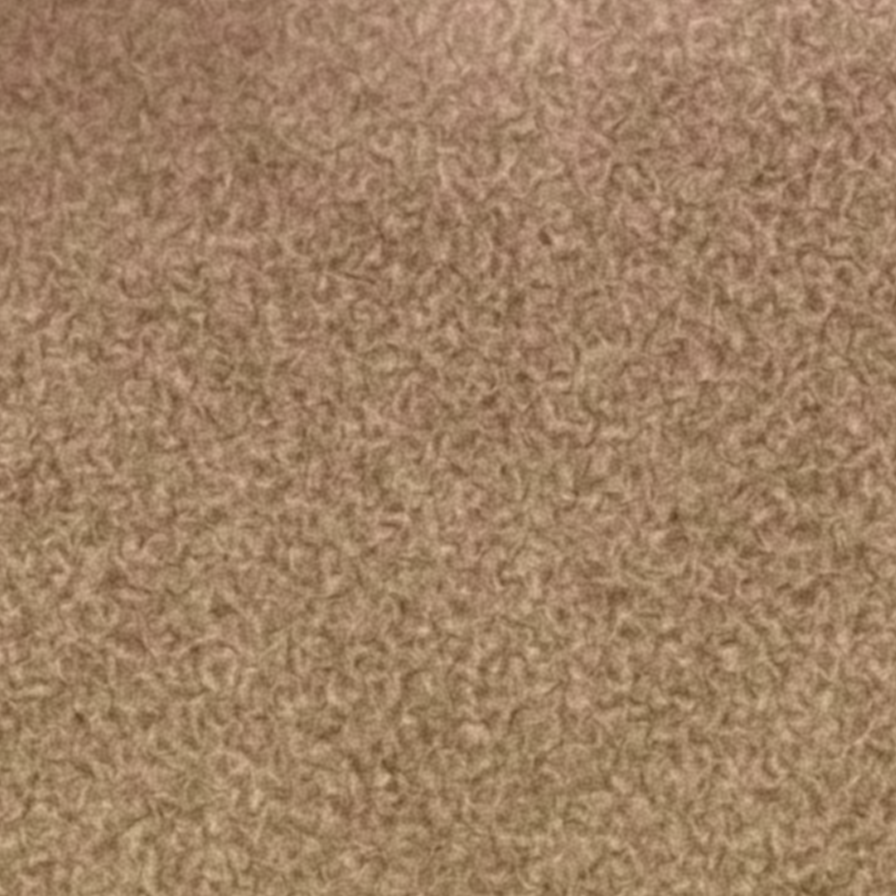
A WebGL 2 fragment shader for this texture:

```glsl
#version 300 es
precision highp float;
// Short-pile tan carpet: curled fibres, soft clumps and uneven daylight.
uniform vec2 u_resolution;
out vec4 fragColor;

// Random unit gradient for a lattice point
vec2 gradientAt(ivec2 cell) {
  uint h = uint(cell.x) * 1597334677u ^ uint(cell.y) * 3812015801u;
  h = (h ^ (h >> 16)) * 2246822519u;
  h = (h ^ (h >> 13)) * 3266489917u;
  h ^= h >> 16;
  float angle = float(h & 65535u) * 6.28319 / 65536.0;
  return vec2(cos(angle), sin(angle));
}

// Gradient noise centred on zero
float noise(vec2 p) {
  ivec2 i = ivec2(floor(p));
  vec2 f = fract(p);
  vec2 s = f * f * f * (f * (f * 6.0 - 15.0) + 10.0);
  float a = dot(gradientAt(i), f);
  float b = dot(gradientAt(i + ivec2(1, 0)), f - vec2(1, 0));
  float c = dot(gradientAt(i + ivec2(0, 1)), f - vec2(0, 1));
  float d = dot(gradientAt(i + ivec2(1, 1)), f - vec2(1, 1));
  return mix(mix(a, b, s.x), mix(c, d, s.x), s.y);
}

// Short strands in four directions, each dominating its own small patches
float fibres(vec2 p) {
  vec2 curl = vec2(noise(p * 46.0 + 7.3), noise(p * 46.0 + 91.7));
  vec2 q = p + 0.008 * curl;
  float sum = 0.0;
  float power = 0.0;
  for (int i = 0; i < 4; i++) {
    float k = float(i);
    float angle = 0.35 + k * 0.785;
    vec2 along = vec2(cos(angle), sin(angle));
    vec2 strand = vec2(dot(q, along) * 42.0, dot(q, vec2(-along.y, along.x)) * 98.0);
    float weight = exp(5.0 * noise(p * 34.0 + k * 37.4)) * (0.6 + 0.5 * along.y);
    sum += weight * noise(strand + k * 53.1);
    power += weight * weight;
  }
  return sum * inversesqrt(power);
}

float segmentDistance(vec2 p, vec2 a, vec2 b) {
  vec2 ab = b - a;
  return length(p - a - ab * clamp(dot(p - a, ab) / dot(ab, ab), 0.0, 1.0));
}

// Broad light and shade over the floor
float daylight(vec2 p) {
  float glow = exp(-dot((p - vec2(0.66, 1.03)) * vec2(3.6, 8.0), (p - vec2(0.66, 1.03)) * vec2(3.6, 8.0)));
  float crease = segmentDistance(p, vec2(0.29, 0.88), vec2(0.58, 0.80)) + 0.012 * noise(p * 22.0);
  float corner = exp(-9.0 * dot(p - vec2(0, 1), p - vec2(0, 1)));
  float rightShade = exp(-12.0 * dot(p - vec2(0.85, 0.68), p - vec2(0.85, 0.68)));
  return 0.09 * glow + 0.035 * smoothstep(0.028, 0.0, crease)
    - 0.045 * corner - 0.02 * rightShade
    + 0.04 * noise(p * 3.5 + 4.2) + 0.04 * noise(p * 11.0 + 19.6);
}

void main() {
  vec2 p = gl_FragCoord.xy / u_resolution.y;

  // Pile relief, flatter towards the upper left
  float relief = 0.22 * fibres(p) + 0.10 * noise(p * 58.0 + 31.0) + 0.08 * noise(p * 185.0 + 3.7);
  float contrast = mix(1.08, 0.68, smoothstep(0.55, 1.1, p.y - 0.35 * p.x + 0.1));
  float tone = relief * contrast + daylight(p);

  // Tan wool, warmer below and faintly rosy above
  vec3 wool = vec3(0.630, 0.510, 0.398) + tone;
  wool += vec3(0.004, -0.006, 0.014) * (p.y - 0.5) * 2.0;
  wool += vec3(0.015, -0.012, 0.012) * noise(p * 16.0 + 63.0);

  fragColor = vec4(clamp(wool, 0.0, 1.0), 1.0);
}
```
